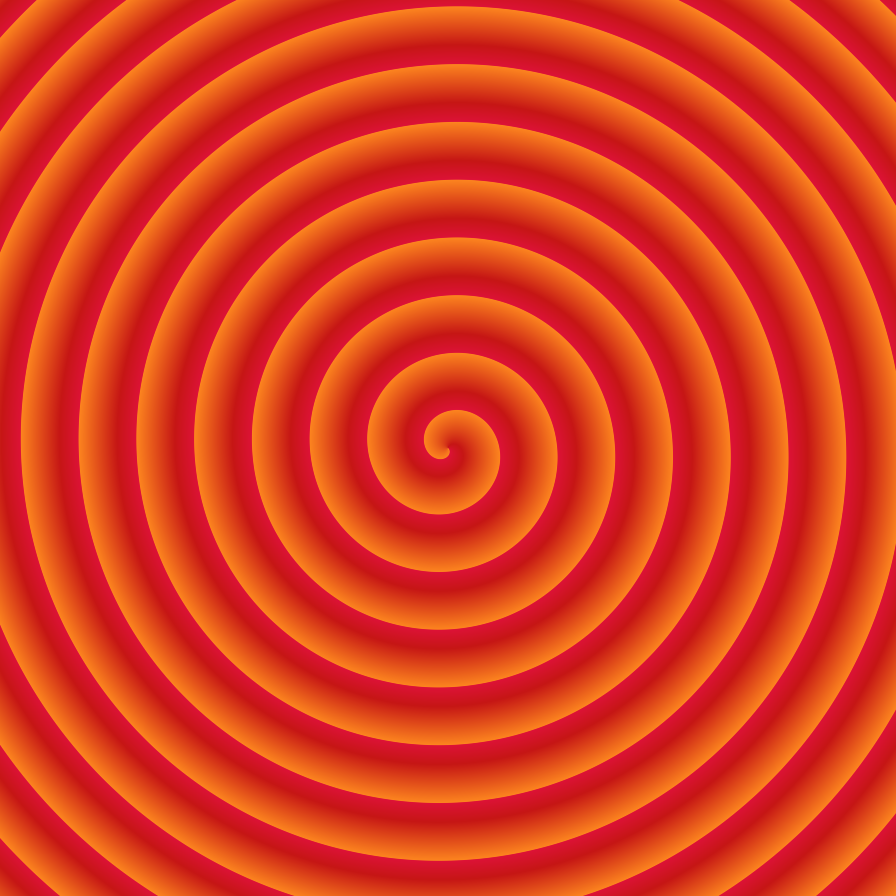
A WebGL 2 fragment shader for this background:

```glsl
#version 300 es
precision highp float;
// Draws a tight spiral whose bands fade from crimson through dark red to orange.

uniform vec2 u_resolution;
out vec4 fragColor;

const float TAU = 6.28318531;
const vec2 CENTER = vec2(0.5);    // spiral origin, in canvas units
const float BANDS = 15.5;         // bands per canvas height
const float PHASE = 0.889;        // rotation of the spiral, in turns
const float DARK_STOP = 0.333;    // place of the darkest tone within a band
const float EDGE_PIXELS = 0.6;    // half width of the smoothed edge
const vec3 CRIMSON = vec3(0.865, 0.070, 0.215);
const vec3 DARK_RED = vec3(0.775, 0.085, 0.080);
const vec3 ORANGE = vec3(0.990, 0.520, 0.120);

// Colour across one band, from its inner edge (0) to its outer edge (1)
vec3 bandColor(float t) {
    vec3 inner = mix(CRIMSON, DARK_RED, clamp(t / DARK_STOP, 0.0, 1.0));
    return mix(inner, ORANGE, clamp((t - DARK_STOP) / (1.0 - DARK_STOP), 0.0, 1.0));
}

void main() {
    float scale = min(u_resolution.x, u_resolution.y);
    vec2 p = (gl_FragCoord.xy - CENTER * u_resolution) / scale;
    float radius = max(length(p), 0.0001);

    // Archimedean spiral: radius and angle share one repeating phase
    float band = fract(radius * BANDS + atan(p.y, p.x) / TAU - PHASE);

    // Phase covered by a pixel, from the gradient of the spiral
    float slope = length(vec2(BANDS, 1.0 / (TAU * radius)));
    float edgeWidth = min(EDGE_PIXELS * slope / scale, 0.2);

    // Blend the hard jump from orange back to crimson
    float edgeDistance = band - step(0.5, band);
    vec3 edgeColor = mix(ORANGE, CRIMSON, smoothstep(-edgeWidth, edgeWidth, edgeDistance));
    vec3 color = mix(bandColor(band), edgeColor, step(abs(edgeDistance), edgeWidth));

    fragColor = vec4(color, 1.0);
}
```
